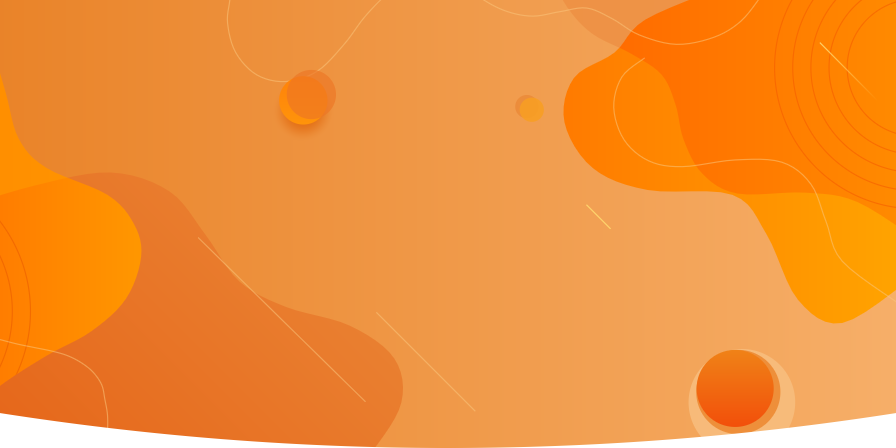
Reproduce this background procedurally as a Shadertoy shader.

```glsl
// Warm orange banner: flowing blobs, thin curves, rings and glossy discs above
// a white arc. Blobs and curves are Catmull-Rom splines turned into signed
// distances; lengths are hundredths of the canvas height.

#define STEPS 6
#define MARGIN 3.
#define LINE_WIDTH .26
#define ARC_RISE 7.8
#define RING_GAP 4.05
#define CURVE_ALPHA .55
#define CREAM vec3(.98, .77, .48)
#define GOLD vec3(1, .84, .43)

float pixel; // size of one pixel in canvas units
vec2 p;      // current position
vec3 color;

float ramp(float a, float b, float x) { return clamp((x - a) / (b - a), 0., 1.); }
float cover(float d) { return clamp(.5 - d / pixel, 0., 1.); }
float stroke(float d) { return cover(abs(d) - .5 * LINE_WIDTH); }
float disc(vec2 center, float radius) { return cover(length(p - center) - radius); }
void paint(vec3 tint, float alpha) { color = mix(color, tint, alpha); }

float segment(vec2 a, vec2 b) {
  vec2 ab = b - a, ap = p - a;
  return length(ap - ab * clamp(dot(ap, ab) / dot(ab, ab), 0., 1.));
}

// Signed distance to an open spline, two knots per vec4; a ray towards `side`
// decides the inside. Spans beyond MARGIN count as straight chords.
float spline(vec4 path[6], float side) {
  float dist = 9., inside = 1.;
  vec2 a = path[0].xy, b = a, c = path[0].zw;
  for (int i = 2; i < 13; i++) {
    vec4 pair = path[min(i / 2, 5)];
    vec2 d = i % 2 == 0 && i < 12 ? pair.xy : pair.zw;
    vec2 gap = abs(p - .5 * (b + c)) - .5 * abs(c - b);
    int steps = max(gap.x, gap.y) > MARGIN ? 1 : STEPS;
    vec2 from = b;
    for (int j = 1; j <= steps; j++) {
      float t = float(j) / float(steps);
      vec2 to = b + .5 * t * (c - a + t * (2. * a - 5. * b + 4. * c - d
              + t * (3. * (b - c) + d - a)));
      dist = min(dist, segment(from, to));
      if ((from.y > p.y) != (to.y > p.y)) {
        float hit = from.x + (p.y - from.y) * (to.x - from.x) / (to.y - from.y);
        if (side * (hit - p.x) > 0.) inside = -inside;
      }
      from = to;
    }
    a = b; b = c; c = d;
  }
  return dist * inside;
}

float blob(vec4 path[6], float side) { return cover(spline(path, side)); }
void curve(vec4 path[6]) { paint(CREAM, CURVE_ALPHA * stroke(spline(path, 1.))); }

float rings(vec2 center, float radius, float count) {
  float d = radius - length(p - center);
  return stroke(d - RING_GAP * clamp(round(d / RING_GAP), 0., count - 1.));
}

void leftSide() {
  // Russet hill and the amber blob over it
  float hill = blob(vec4[](vec4(-10.4,53.1,7.8,58.6), vec4(24.7,61.5,37.8,57.3),
    vec4(45.8,47.7,53.4,37.2), vec4(63.8,31.5,78.1,27.3),
    vec4(88,20,89.6,10.2), vec4(83.3,-.5,75.5,-9.4)), 1.);
  float amber = blob(vec4[](vec4(-2.1,90.9,1.3,79.2), vec4(4.2,69,10.4,62.5),
    vec4(24,56.5,29.9,50), vec4(31.5,42.7,28.1,33.3),
    vec4(20.3,26,10.4,20.6), vec4(-.5,13.5,-10.4,4.9)), 1.);
  paint(mix(vec3(.9, .4, .1), vec3(.915, .5, .19), ramp(0., 110., p.x + p.y)), hill);
  paint(vec3(1, mix(mix(.56, .49, hill), .59, ramp(0., 31., p.x)), 0), amber);
  paint(vec3(.93, .38, 0), .7 * amber * rings(vec2(-26.3, 30.5), 33.1, 2.));

  curve(vec4[](vec4(52,106,51.3,100), vec4(50.8,94.8,52.6,88.3), vec4(57.3,83.3,63.8,81.8),
    vec4(70.8,84.1,76.8,90.1), vec4(81.3,96.1,86,101), vec4(91,105,94,110)));
  curve(vec4[](vec4(-5,25.5,0,24.2), vec4(3.9,23.2,7.8,22.4), vec4(11.7,21.6,15.1,20.6),
    vec4(18.2,19,20.8,16.9), vec4(22.7,14.1,23.4,10.9), vec4(24,7.3,24,3)));
}

void rightSide() {
  // Orange blob crossed by a redder veil
  float flame = blob(vec4[](vec4(161.5,103,144,95.6), vec4(137.2,88.3,128.1,82.6),
    vec4(126,72.7,132.3,62.5), vec4(144.5,57.6,163.5,56.5),
    vec4(171.1,47.7,178.1,33.1), vec4(188,27.9,203,37.5)), -1.);
  float veil = blob(vec4[](vec4(122.4,106.5,126.6,98.4), vec4(132.3,92.4,140.9,88),
    vec4(147.7,83.3,150.8,76.6), vec4(152.6,68.8,156.8,61.2),
    vec4(164.6,56.8,179.7,57), vec4(191.4,54.9,205.7,45.8)), -1.);
  float reach = ramp(126., 200., p.x);
  paint(vec3(.93, .56, .26), .8 * veil);
  paint(vec3(1, mix(mix(.48, .64, reach), mix(.4, .54, reach), veil), 0), flame);
  paint(vec3(.96, .36, 0), .6 * flame * rings(vec2(204.4, 84.9), 31.5, 5.));

  curve(vec4[](vec4(103,104,108,100), vec4(113.3,97.4,119,96.4), vec4(125,97.4,131,98.2),
    vec4(136.7,95.8,142.7,92.2), vec4(151,90.1,159.4,91.7), vec4(165.4,95.3,170,101)));
  curve(vec4[](vec4(143.8,87,138.8,82.8), vec4(137,76,139.3,68.8), vec4(144.8,64.1,152.3,62.8),
    vec4(164.1,64.3,174.5,63.8), vec4(181,58.9,184.4,50.5), vec4(188,41.7,200.5,32.3)));
}

void mainImage(out vec4 fragColor, in vec2 fragCoord) {
  pixel = 100. / iResolution.y;
  p = fragCoord * pixel;
  color = mix(vec3(.915, .515, .16), vec3(.965, .685, .41), p.x / 200.);
  if (p.x < 98.) leftSide(); else rightSide();

  // Slanted streaks
  float streaks = min(segment(vec2(44.3, 46.9), vec2(81.5, 10.4)), segment(vec2(84.1, 30.2), vec2(106, 8.3)));
  paint(CREAM, CURVE_ALPHA * stroke(streaks));
  paint(GOLD, stroke(segment(vec2(131, 54.2), vec2(136.2, 49))));
  paint(GOLD, ramp(196., 183., p.x) * stroke(segment(vec2(183.1, 90.4), vec2(195.8, 77.6))));

  // Upper discs, the larger with a soft shadow
  paint(vec3(.88, .4, .04), .75 * smoothstep(7., 2.5, length(p - vec2(67.7, 75.3))));
  paint(vec3(1, mix(.58, .51, ramp(72., 83., p.y)), .04), disc(vec2(67.7, 77.6), 5.4));
  paint(vec3(.93, .46, .14), .65 * disc(vec2(69.5, 78.9), 5.5));
  paint(vec3(.92, .54, .22), .85 * disc(vec2(117.6, 76.2), 2.6));
  paint(vec3(.97, .62, .14), .9 * disc(vec2(118.7, 75.5), 2.7));

  // Lower disc with its pale halo
  paint(vec3(.97, .74, .49), .9 * disc(vec2(165.6, 10.2), 11.9));
  paint(vec3(.93, .54, .2), .9 * disc(vec2(164.8, 12.5), 9.4));
  vec3 gloss = mix(vec3(.95, .31, .04), vec3(.94, .51, .09), ramp(4.7, 21.9, p.y));
  paint(gloss, disc(vec2(164.1, 13.3), 8.6));

  // White floor under a shallow arc
  float bend = p.x / 100. - 1.;
  paint(vec3(1), cover(p.y - ARC_RISE * bend * bend));
  fragColor = vec4(color, 1);
}
```
